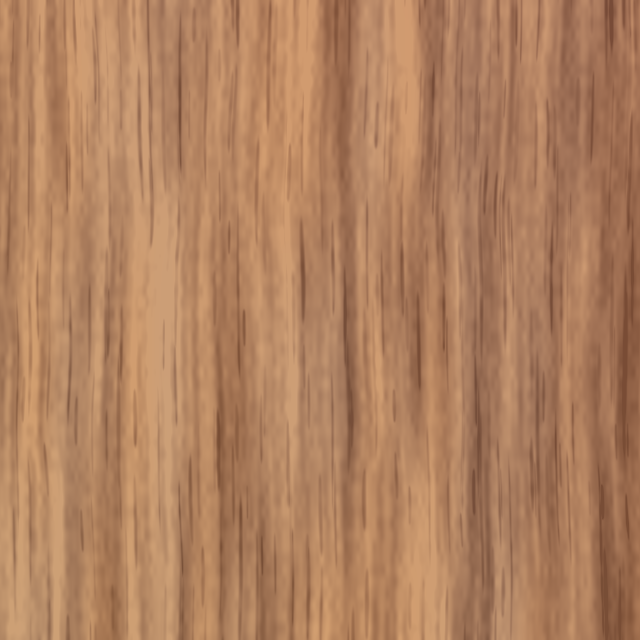
Give the GLSL for this texture, as a Shadertoy shader.

```glsl
const vec3 DARK_WOOD  = vec3(0.47, 0.305, 0.215);
const vec3 MID_WOOD   = vec3(0.645, 0.462, 0.343);
const vec3 LIGHT_WOOD = vec3(0.81, 0.615, 0.45);
const vec3 WARM_SHIFT = vec3(0.025, -0.006, -0.035);

const float BASE_TONE     = 0.69;
const float SIDE_FALLOFF  = 0.30;   // left is lighter than right
const float BAND_AMOUNT   = 0.36;
const float STRIPE_AMOUNT = 0.56;
const float FIBRE_AMOUNT  = 0.44;
const float FLECK_AMOUNT  = 0.20;
const float PORE_AMOUNT   = 0.48;
const float PORE_DENSITY  = 0.58;
const float PORE_WIDTH    = 0.0031;
const float PORE_SOFTNESS = 0.0022;
const float WANDER        = 0.016;
const float ROSY_SHIFT    = 0.012;
const int   PORE_LAYERS   = 3;

float hash(vec2 p) {
    return fract(sin(dot(p, vec2(127.1, 311.7))) * 43758.5453);
}

float noise(vec2 p) {
    vec2 cell = floor(p);
    vec2 f = fract(p);
    f = f * f * (3.0 - 2.0 * f);
    float low  = mix(hash(cell), hash(cell + vec2(1.0, 0.0)), f.x);
    float high = mix(hash(cell + vec2(0.0, 1.0)), hash(cell + vec2(1.0, 1.0)), f.x);
    return mix(low, high, f.y);
}

float signedNoise(vec2 p) {
    return noise(p) - 0.5;
}

// One tapered dark streak per occupied cell of a staggered grid
float poreLayer(vec2 p, float columns, float rows, float seed) {
    float column = floor(p.x * columns);
    float y = p.y * rows + hash(vec2(column, seed)) * 7.0;
    vec2 id = vec2(column + seed * 17.0, floor(y));

    float halfLength = mix(0.14, 0.48, hash(id + 3.1));
    float centreY = mix(halfLength, 1.0 - halfLength, hash(id + 5.7));
    float along = (fract(y) - centreY) / halfLength;
    float taper = clamp(1.0 - along * along, 0.0, 1.0);

    float centreX = mix(0.3, 0.7, hash(id + 9.2));
    float across = abs(fract(p.x * columns) - centreX) / columns;
    float width = PORE_WIDTH * mix(0.35, 1.0, hash(id + 12.4)) * sqrt(taper);
    float soft = max(PORE_SOFTNESS, 1.0 / iResolution.x);
    float streak = 1.0 - smoothstep(width - soft, width + soft, across);

    float present = step(hash(id + 21.3), PORE_DENSITY);
    float broken = mix(0.5, 1.0, noise(vec2(column, p.y * 35.0)));
    return streak * smoothstep(0.0, 0.4, taper) * present * broken * mix(0.4, 1.2, hash(id + 30.8));
}

void mainImage(out vec4 fragColor, in vec2 fragCoord) {
    vec2 uv = fragCoord / iResolution.xy;

    // Gently wandering grain lines
    vec2 grain = uv;
    grain.x += WANDER * signedNoise(vec2(uv.x * 5.0, uv.y * 3.0));
    grain.x += WANDER * 0.45 * signedNoise(vec2(uv.x * 14.0 + 40.0, uv.y * 9.0));

    // Broad bands, narrower stripes, fibres and short flecks
    float band = signedNoise(vec2(grain.x * 19.0 + 3.0, grain.y * 0.9));
    float stripe = signedNoise(vec2(grain.x * 46.0 + 70.0, grain.y * 2.2));
    float fibre = signedNoise(vec2(grain.x * 110.0 + 11.0, grain.y * 5.0));
    float fleck = signedNoise(vec2(grain.x * 160.0, grain.y * 55.0 + 9.0));

    float tone = BASE_TONE + SIDE_FALLOFF * (0.5 - uv.x);
    tone += BAND_AMOUNT * band + STRIPE_AMOUNT * stripe;
    tone += FIBRE_AMOUNT * fibre + FLECK_AMOUNT * fleck;

    // Long dark pores at several spacings
    float pores = 0.0;
    for (int i = 0; i < PORE_LAYERS; i++) {
        float layer = float(i);
        pores = max(pores, poreLayer(grain, 23.0 + 11.0 * layer, 2.3 + 1.4 * layer, layer + 1.0));
    }
    tone = clamp(tone - PORE_AMOUNT * pores, 0.0, 1.0);

    // Wood ramp, golden at the lower left and rosier at the upper right
    vec3 color = mix(DARK_WOOD, MID_WOOD, min(tone * 2.0, 1.0));
    color = mix(color, LIGHT_WOOD, max(tone * 2.0 - 1.0, 0.0));
    color += WARM_SHIFT * signedNoise(vec2(grain.x * 19.0 + 90.0, grain.y * 2.5));
    color.g += ROSY_SHIFT * (1.0 - uv.x - uv.y);

    fragColor = vec4(color, 1.0);
}
```
